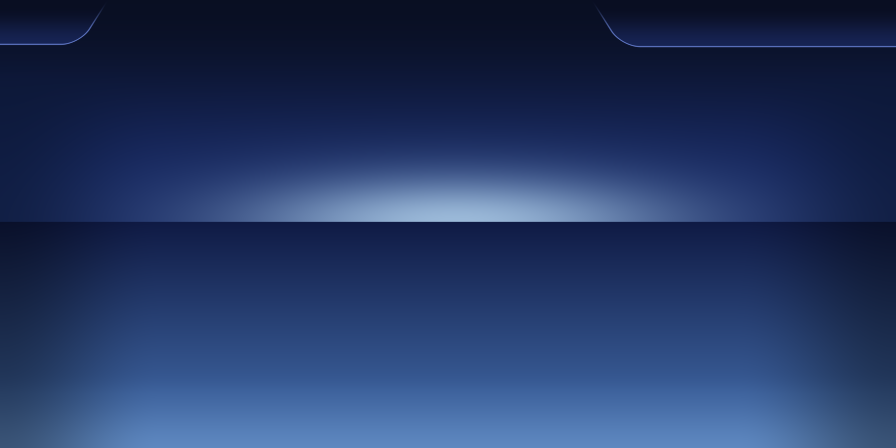
A WebGL 1 fragment shader for this background:

```glsl
precision highp float;

uniform vec2 u_resolution;

const float HORIZON = 0.505;
const vec3 SKY_TOP = vec3(0.035, 0.058, 0.135);
const vec3 SKY_LOW = vec3(0.085, 0.150, 0.365);
const vec3 GLOW_COLOR = vec3(0.660, 0.780, 0.890);
const vec3 HALO_COLOR = vec3(0.300, 0.430, 0.660);
const vec2 GLOW_SIZE = vec2(0.43, 0.088);
const vec2 HALO_SIZE = vec2(0.60, 0.145);
const float GLOW_X = 1.02;

const vec3 FLOOR_FAR = vec3(0.058, 0.100, 0.265);
const vec3 FLOOR_MID = vec3(0.225, 0.365, 0.595);
const vec3 FLOOR_NEAR = vec3(0.375, 0.540, 0.760);
const float FLOOR_BEND = 0.76;

const float SIDE_WIDTH = 0.36;
const float SIDE_SHADE = 0.62;
const vec3 SIDE_SKY = vec3(0.048, 0.095, 0.220);

const vec2 LEFT_CORNER = vec2(0.178, 0.901);
const vec2 RIGHT_CORNER = vec2(1.387, 0.896);
const vec2 SLANT_NORMAL = vec2(0.845, -0.535);
const float CORNER_RADIUS = 0.035;
const vec3 TAB_TOP = vec3(0.035, 0.055, 0.135);
const vec3 TAB_LOW = vec3(0.088, 0.138, 0.325);
const vec3 RIM_COLOR = vec3(0.420, 0.520, 0.850);
const float RIM_WIDTH = 0.0018;

float gaussian(vec2 q) {
  return exp(-dot(q, q));
}

// Rounded meeting of a flat lower edge and a slanted side
float tabDistance(vec2 p, vec2 corner, float side) {
  vec2 q = p - corner;
  q.x *= side;
  vec2 planes = vec2(-q.y, dot(q, SLANT_NORMAL)) + CORNER_RADIUS;
  return min(max(planes.x, planes.y), 0.0) + length(max(planes, 0.0)) - CORNER_RADIUS;
}

// Night gradient with a blue halo around a pale core
vec3 skyColor(vec2 p, float centre) {
  float height = (p.y - HORIZON) / (1.0 - HORIZON);
  vec3 color = mix(SKY_LOW, SKY_TOP, smoothstep(0.15, 1.0, height));
  color = mix(color, min(color, SIDE_SKY), 0.75 * (1.0 - centre));
  vec2 q = p - vec2(GLOW_X, HORIZON);
  color = mix(color, HALO_COLOR, 0.6 * gaussian(q / HALO_SIZE));
  return mix(color, GLOW_COLOR, 0.88 * gaussian(q / GLOW_SIZE));
}

// Floor brightens from the horizon toward the viewer
vec3 floorColor(vec2 p, float centre) {
  float near = 1.0 - p.y / HORIZON;
  vec3 color = mix(FLOOR_FAR, FLOOR_MID, clamp(near / FLOOR_BEND, 0.0, 1.0));
  color = mix(color, FLOOR_NEAR, smoothstep(FLOOR_BEND - 0.1, 1.05, near));
  return color * mix(SIDE_SHADE, 1.0, centre);
}

vec3 addTab(vec3 color, vec2 p, vec2 corner, float side, float pixel) {
  float d = tabDistance(p, corner, side);
  float rise = clamp((p.y - corner.y) / (1.0 - corner.y), 0.0, 1.0);
  vec3 fill = mix(TAB_LOW, TAB_TOP, smoothstep(0.0, 0.85, rise));
  color = mix(color, fill, 1.0 - smoothstep(-pixel, pixel, d));
  // Thin rim that fades toward the top
  float rim = 1.0 - smoothstep(0.0, RIM_WIDTH + 0.5 * pixel, abs(d));
  return mix(color, RIM_COLOR, 0.8 * rim * (1.0 - smoothstep(0.2, 1.0, rise)));
}

void main() {
  vec2 p = gl_FragCoord.xy / u_resolution * vec2(2.0, 1.0);
  float pixel = 1.0 / u_resolution.y;
  float centre = smoothstep(0.0, SIDE_WIDTH, min(p.x, 2.0 - p.x));

  // Sky and floor meet at the horizon
  float above = smoothstep(-0.5 * pixel, 0.5 * pixel, p.y - HORIZON);
  vec3 color = mix(floorColor(p, centre), skyColor(p, centre), above);

  // Corner tabs
  color = addTab(color, p, LEFT_CORNER, 1.0, pixel);
  color = addTab(color, p, RIGHT_CORNER, -1.0, pixel);

  gl_FragColor = vec4(color, 1.0);
}
```
